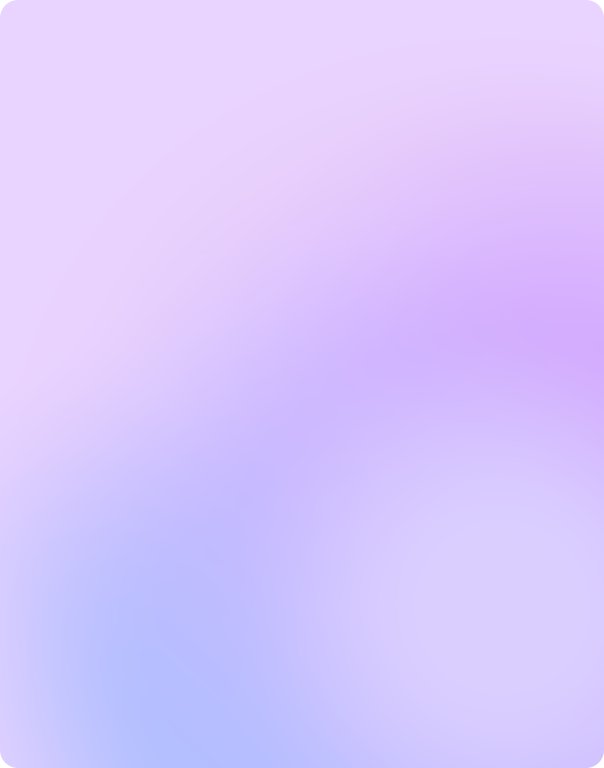
A Shadertoy shader for this background:

```glsl
// Soft pastel card: a blurred blue-to-orchid arc around a pale lavender core.

// Colours
const vec3 PAPER    = vec3(1.0);
const vec3 LILAC    = vec3(0.914, 0.830, 1.0);
const vec3 PINK     = vec3(0.905, 0.795, 0.975);
const vec3 CORE     = vec3(0.855, 0.808, 1.0);
const vec3 BLUE     = vec3(0.695, 0.750, 1.0);
const vec3 VIOLET   = vec3(0.810, 0.720, 1.0);
const vec3 ORCHID   = vec3(0.832, 0.670, 0.995);

// Layout, in units of the canvas height
const vec2  CENTRE        = vec2(0.650, 0.205);
const vec2  HUE_START     = vec2(0.260, 0.000);
const vec2  HUE_END       = vec2(0.780, 0.570);
const float CORE_RADIUS   = 0.08;
const float RIDGE_RADIUS  = 0.38;
const float FRINGE_RADIUS = 0.60;
const float FRINGE_WIDTH  = 0.10;
const float FRINGE_AMOUNT = 0.65;
const float CORNER_RADIUS = 0.0235;

// Inner and outer radius of the arc's fade, at its three hue stops
const vec2 FADE_BLUE   = vec2(0.45, 0.78);
const vec2 FADE_VIOLET = vec2(0.33, 0.66);
const vec2 FADE_ORCHID = vec2(0.37, 0.74);

float roundedBox(vec2 p, vec2 halfSize, float radius) {
    vec2 q = abs(p) - halfSize + radius;
    return length(max(q, 0.0)) + min(max(q.x, q.y), 0.0) - radius;
}

// Position along the diagonal hue axis: 0 is blue, 1 is orchid
float huePosition(vec2 p) {
    vec2 axis = HUE_END - HUE_START;
    return dot(p - HUE_START, axis) / dot(axis, axis);
}

vec3 arcColour(float hue) {
    vec3 cool = mix(BLUE, VIOLET, smoothstep(-0.15, 0.70, hue));
    return mix(cool, ORCHID, smoothstep(0.55, 1.05, hue));
}

vec3 background(vec2 p) {
    float dist = length(p - CENTRE);
    float hue = huePosition(p);

    // Pale core rising into the coloured arc
    vec3 colour = mix(CORE, arcColour(hue),
                      smoothstep(CORE_RADIUS, RIDGE_RADIUS, dist));

    // Outer field with a warm fringe near the arc
    float offset = (dist - FRINGE_RADIUS) / FRINGE_WIDTH;
    float fringe = FRINGE_AMOUNT * exp(-offset * offset)
                 * smoothstep(-0.2, 1.2, hue);
    vec3 field = mix(LILAC, PINK, fringe);

    // The fade changes its reach along the arc
    vec2 fade = mix(FADE_BLUE, FADE_VIOLET, smoothstep(0.0, 0.5, hue));
    fade = mix(fade, FADE_ORCHID, smoothstep(0.8, 1.3, hue));
    return mix(colour, field, smoothstep(fade.x, fade.y, dist));
}

void mainImage(out vec4 fragColor, in vec2 fragCoord) {
    vec2 p = fragCoord / iResolution.y;
    vec2 halfSize = 0.5 * iResolution.xy / iResolution.y;

    // Rounded card with a one-pixel smooth edge
    float edge = roundedBox(p - halfSize, halfSize, CORNER_RADIUS);
    float card = clamp(0.5 - edge * iResolution.y, 0.0, 1.0);
    fragColor = vec4(mix(PAPER, background(p), card), 1.0);
}
```
